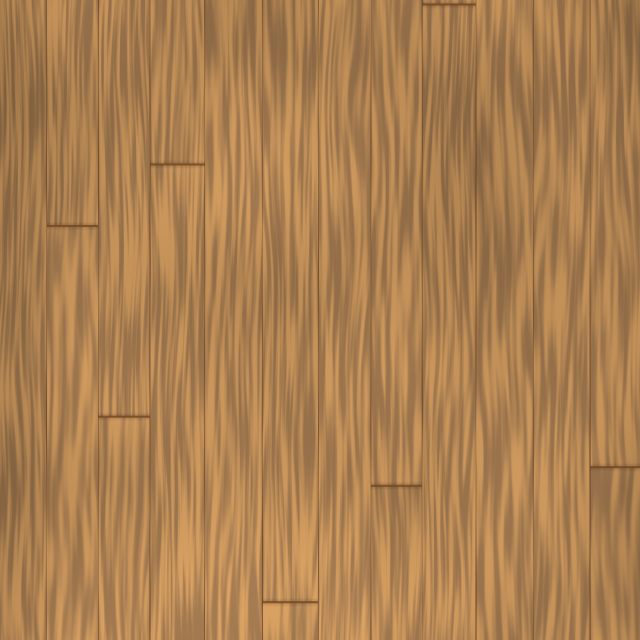
This texture is drawn by a three.js fragment shader. Its source:

```glsl
varying vec2 vUv;

const int PLANKS = 12;
const float PITCH = 0.0849;          // mean plank width
const float FIRST_SEAM = -0.0163;
const float SEAM_JITTER = 0.0045;
const float SEAM_WIDTH = 0.0014;
const float JOINT_WIDTH = 0.0026;
// Height of the end joint in each plank, -1 for an unbroken plank
const vec4 JOINTS_LEFT = vec4(-1.0, 0.647, 0.349, 0.743);
const vec4 JOINTS_MIDDLE = vec4(-1.0, 0.059, -1.0, 0.241);
const vec4 JOINTS_RIGHT = vec4(0.993, -1.0, -1.0, 0.270);

const vec2 GRAIN_SCALE = vec2(125.0, 6.5);
const vec2 FIBRE_SCALE = vec2(240.0, 11.0);
const float GRAIN_WARP = 0.011;
const float BOARD_TINT = 0.05;
const float MOTTLE = 0.09;
const float EDGE_SHADE = 0.07;

const vec3 LIGHT_WOOD = vec3(0.79, 0.585, 0.355);
const vec3 DARK_WOOD = vec3(0.575, 0.43, 0.285);
const vec3 SEAM_COLOR = vec3(0.40, 0.26, 0.14);
const vec3 JOINT_COLOR = vec3(0.45, 0.27, 0.12);

float hash(float n) {
  return fract(sin(n * 12.9898 + 4.137) * 43758.545);
}

vec2 gradient(vec2 cell) {
  float a = 6.28318 * fract(sin(dot(cell, vec2(127.1, 311.7))) * 43758.545);
  return vec2(cos(a), sin(a));
}

// Gradient noise, roughly -1 to 1
float noise(vec2 p) {
  vec2 i = floor(p);
  vec2 f = p - i;
  vec2 u = f * f * f * (f * (f * 6.0 - 15.0) + 10.0);
  float a = dot(gradient(i), f);
  float b = dot(gradient(i + vec2(1.0, 0.0)), f - vec2(1.0, 0.0));
  float c = dot(gradient(i + vec2(0.0, 1.0)), f - vec2(0.0, 1.0));
  float d = dot(gradient(i + vec2(1.0, 1.0)), f - vec2(1.0, 1.0));
  return 1.5 * mix(mix(a, b, u.x), mix(c, d, u.x), u.y);
}

float seamX(float i) {
  return FIRST_SEAM + i * PITCH + SEAM_JITTER * cos(1.2 * (i - 6.0));
}

// Picks one component of a vec4 by its index
float pick(vec4 v, float index) {
  return dot(v, vec4(equal(vec4(0.0, 1.0, 2.0, 3.0), vec4(index))));
}

float jointY(float plank) {
  if (plank < 4.0) return pick(JOINTS_LEFT, plank);
  if (plank < 8.0) return pick(JOINTS_MIDDLE, plank - 4.0);
  return pick(JOINTS_RIGHT, plank - 8.0);
}

float line(float d, float width) {
  return 1.0 - smoothstep(0.25 * width, width, abs(d));
}

// Light to dark streaks of one board
float woodGrain(vec2 uv, float board) {
  float seed = hash(board + 31.0);
  float density = mix(0.6, 1.3, hash(board + 7.0));
  vec2 shift = vec2(seed * 61.0, board * 17.3);
  vec2 p = uv;
  p.x += GRAIN_WARP * noise(uv * vec2(13.0, 3.2) + shift);
  p.x += (seed - 0.5) * 0.035 * uv.y;
  float streak = noise(p * GRAIN_SCALE * vec2(density, 1.0) + shift);
  float fibre = noise(p * FIBRE_SCALE * vec2(density, 1.0) + shift + 43.0);
  float broad = noise(p * vec2(38.0, 3.0) + shift + 19.0);
  return smoothstep(-0.65, 0.65, streak + 0.38 * fibre + 0.3 * broad);
}

void main() {
  // Plank index and nearest seam
  float plank = 0.0;
  float seam = 0.0;
  for (int i = 1; i <= PLANKS; i++) {
    float index = float(i);
    float d = vUv.x - seamX(index);
    plank += step(0.0, d);
    float wear = noise(vec2(index * 9.7, vUv.y * 5.0 + index * 3.1));
    float strength = clamp(0.5 + 0.5 * wear, 0.15, 0.85);
    seam = max(seam, strength * line(d, SEAM_WIDTH));
  }
  plank = min(plank, float(PLANKS - 1));

  // Boards above and below a joint differ
  float joint = vUv.y - jointY(plank);
  float board = plank + float(PLANKS) * step(joint, 0.0);
  float grain = woodGrain(vUv, board);
  vec3 color = mix(LIGHT_WOOD, DARK_WOOD, 0.04 + 0.92 * grain);

  // Board tint, broad mottling and darker sides
  float tone = 1.0 + BOARD_TINT * (hash(board + 53.0) - 0.5);
  tone += MOTTLE * noise(vUv * vec2(3.0, 3.6) + 5.3);
  tone += 0.05 * (0.5 - vUv.y);
  tone -= EDGE_SHADE * smoothstep(0.38, 0.5, abs(vUv.x - 0.5));
  color *= tone;

  // Seams, end joints and their soft shadow
  color = mix(color, SEAM_COLOR, seam);
  color *= 1.0 - 0.1 * line(joint, 3.0 * JOINT_WIDTH);
  color = mix(color, JOINT_COLOR, 0.8 * line(joint, JOINT_WIDTH));

  gl_FragColor = vec4(color, 1.0);
}
```
